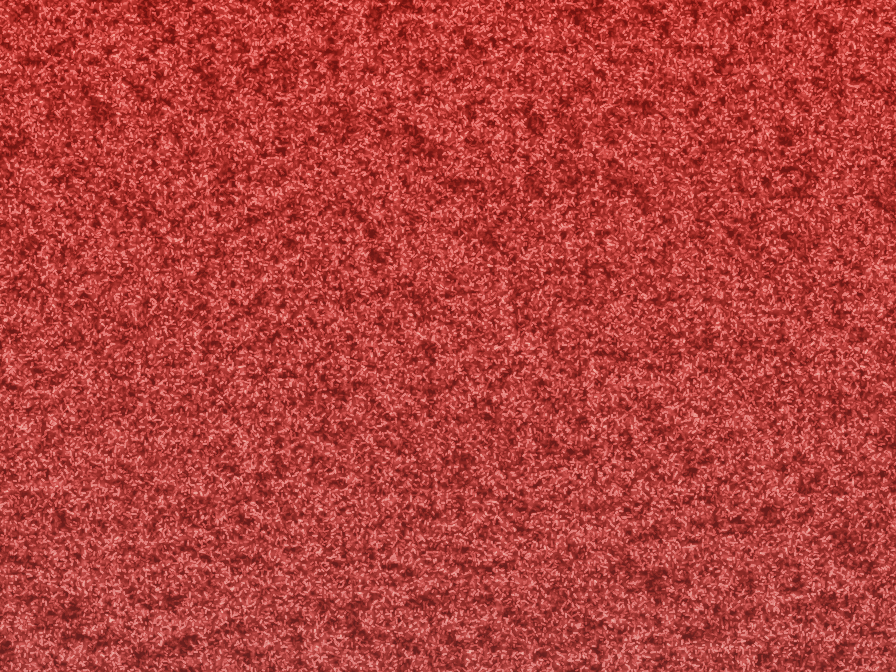
Give the GLSL for this texture, as a WebGL 2 fragment shader.

```glsl
#version 300 es
precision highp float;
// Red carpet pile: short pale fibre flecks over mottled tufts with dark gaps.

uniform vec2 u_resolution;
out vec4 fragColor;

float hash(vec2 p) {
    return fract(sin(dot(p, vec2(127.1, 311.7))) * 43758.5453);
}

float noise(vec2 p) {
    vec2 cell = floor(p);
    vec2 f = fract(p);
    f = f * f * (3.0 - 2.0 * f);
    return mix(mix(hash(cell), hash(cell + vec2(1.0, 0.0)), f.x),
               mix(hash(cell + vec2(0.0, 1.0)), hash(cell + vec2(1.0, 1.0)), f.x), f.y);
}

// Distance to a segment centred on the origin.
float segment(vec2 p, vec2 halfDir) {
    float t = clamp(dot(p, halfDir) / dot(halfDir, halfDir), -1.0, 1.0);
    return length(p - halfDir * t);
}

// One layer of randomly turned fibre ends, one per grid cell.
float fibres(vec2 p, float density, float seed) {
    vec2 q = p * density + seed;
    vec2 cell = floor(q);
    float soft = max(0.5 * density / u_resolution.y, 0.08);
    float light = 0.0;
    for (int y = -1; y <= 1; y++) {
        for (int x = -1; x <= 1; x++) {
            vec2 id = cell + vec2(x, y);
            vec2 jitter = vec2(hash(id + 3.1), hash(id + 7.7)) - 0.5;
            float angle = 6.2832 * hash(id + 13.3);
            float halfLength = mix(0.1, 0.36, hash(id + 19.9));
            vec2 halfDir = halfLength * vec2(cos(angle), sin(angle));
            float d = segment(q - id - 0.5 - 0.9 * jitter, halfDir) - 0.18;
            float pick = hash(id + 29.3);
            float strength = mix(0.25, 1.0, pick) + 0.5 * step(0.9994, pick);
            light = max(light, strength * (1.0 - smoothstep(-soft, soft, d)));
        }
    }
    return light;
}

vec3 carpetColour(float tone) {
    vec3 c = mix(vec3(0.43, 0.10, 0.09), vec3(0.57, 0.15, 0.13), smoothstep(0.0, 0.27, tone));
    c = mix(c, vec3(0.70, 0.23, 0.21), smoothstep(0.22, 0.5, tone));
    c = mix(c, vec3(0.83, 0.33, 0.31), smoothstep(0.45, 0.72, tone));
    c = mix(c, vec3(0.90, 0.49, 0.47), smoothstep(0.68, 0.96, tone));
    return mix(c, vec3(0.95, 0.70, 0.65), smoothstep(1.0, 1.4, tone));
}

void main() {
    vec2 p = gl_FragCoord.xy / u_resolution.y;

    // Tufts flatten into short horizontal rows toward the bottom.
    float tufts = mix(noise(p * vec2(36.0, 82.0)), noise(p * vec2(56.0, 66.0) + 31.0),
                      smoothstep(0.0, 0.9, p.y));
    float clumps = 0.55 * tufts + 0.45 * noise(p * vec2(92.0, 116.0) + 57.0);
    float gap = 1.0 - smoothstep(0.2, 0.46, clumps);

    // Fine pile between the fibre ends, at two close scales.
    float pile = noise(p * 170.0 + 11.0) + 0.5 * noise(p.yx * 260.0 + 5.0) - 0.75;

    float flecks = max(fibres(p, 116.0, 0.0), fibres(p, 134.0, 41.37));
    float tone = 0.33 + 0.36 * (clumps - 0.5) + 0.52 * pile;
    tone += 0.68 * flecks * (1.0 - 0.5 * gap) - 0.1 * gap;

    // Richer red at the top, dustier at the bottom.
    vec3 colour = carpetColour(tone);
    colour += mix(vec3(-0.02, 0.022, 0.026), vec3(0.025, -0.025, -0.03), p.y);
    fragColor = vec4(clamp(colour, 0.0, 1.0), 1.0);
}
```
